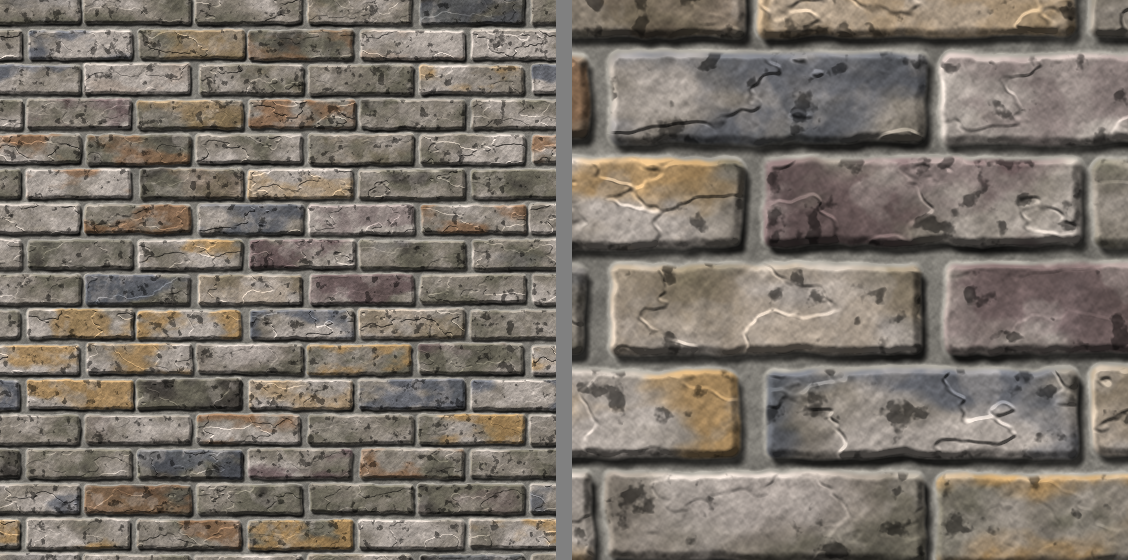
Left, the full canvas; right, a detail of the centre.
Reproduce this texture procedurally as a Shadertoy shader.

```glsl
// Weathered brick wall in running bond: 5 bricks across, 16 courses down.
// Each brick is a rounded box with a ragged edge; a height field of ledges and
// grain is lit from the upper left, over patchy, individually tinted colours.

const vec2  COUNT = vec2(5.0, 16.0);         // bricks across, courses down
const float PITCH = 3.175;                   // brick spacing, in course heights
const float COURSE_SHIFT = 0.77;             // first bed joint below the top
const vec2  JOINT_SHIFT = vec2(0.21, 0.745); // first upright joint, alternating
const vec2  HALF_SIZE = vec2(1.505, 0.420);  // half brick, in course heights
const float CORNER = 0.09;
const float RAGGED = 0.075;
const vec2  TO_LIGHT = vec2(-0.55, -0.83);   // x right, y down
const float RELIEF = 0.36;
const float SHADOW_LENGTH = 0.10;

const vec3 MORTAR = vec3(0.475, 0.463, 0.438);
const vec3 PALE   = vec3(0.670, 0.635, 0.605);
const vec3 TAUPE  = vec3(0.505, 0.475, 0.435);
const vec3 OLIVE  = vec3(0.405, 0.390, 0.340);
const vec3 CHAR   = vec3(0.250, 0.235, 0.220);
const vec3 OCHRE  = vec3(0.630, 0.500, 0.325);
const vec3 RUST   = vec3(0.490, 0.365, 0.265);
const vec3 PLUM   = vec3(0.350, 0.280, 0.290);
const vec3 SLATE  = vec3(0.320, 0.335, 0.370);

struct Brick { float dist; vec2 local; vec2 grainPos; vec2 id; };

float hash(vec2 p) {
    vec3 q = fract(p.xyx * 0.1031);
    q += dot(q, q.yzx + 33.33);
    return fract((q.x + q.y) * q.z);
}

float noise(vec2 p) {
    vec2 i = floor(p), f = fract(p);
    f = f * f * (3.0 - 2.0 * f);
    vec2 e = vec2(0.0, 1.0);
    return mix(mix(hash(i), hash(i + e.yx), f.x),
               mix(hash(i + e.xy), hash(i + e.yy), f.x), f.y);
}

float fbm(vec2 p) {
    float sum = 0.0, amp = 0.533;
    for (int i = 0; i < 4; i++) {
        sum += amp * noise(p);
        p = mat2(1.6, 1.2, -1.2, 1.6) * p + 5.7;
        amp *= 0.5;
    }
    return sum;
}

float brickRandom(vec2 id, float salt) { return hash(id * 3.17 + salt * 11.3); }

// Brick owning point p, with signed distance to its ragged outline
Brick findBrick(vec2 p) {
    Brick b;
    float y = p.y - COURSE_SHIFT, row = floor(y);
    float x = p.x / PITCH - (mod(row, 2.0) < 0.5 ? JOINT_SHIFT.x : JOINT_SHIFT.y);
    b.id = mod(vec2(floor(x), row), COUNT);
    b.local = (vec2(fract(x), fract(y)) - 0.5) * vec2(PITCH, 1.0);
    b.grainPos = b.local + b.id * vec2(9.7, 6.3) + 20.0;

    vec2 jitter = vec2(brickRandom(b.id, 1.0), brickRandom(b.id, 2.0)) - 0.5;
    vec2 shrink = vec2(brickRandom(b.id, 3.0), brickRandom(b.id, 4.0)) - 0.5;
    vec2 q = b.local - jitter * vec2(0.09, 0.04);
    q.y += q.x * 0.018 * (brickRandom(b.id, 5.0) - 0.5);
    q = abs(q) - HALF_SIZE + shrink * vec2(0.05, 0.03) + CORNER;
    float wobble = 0.6 * noise(b.grainPos * 2.6) + 0.4 * noise(b.grainPos * 8.0) - 0.5;
    b.dist = length(max(q, 0.0)) + min(max(q.x, q.y), 0.0) - CORNER + RAGGED * wobble;
    return b;
}

// Rounded body, broken ledges and grain
float height(vec2 p) {
    Brick b = findBrick(p);
    float body = smoothstep(0.035, -0.075, b.dist);
    float flake = fbm(b.grainPos * vec2(1.1, 2.0) + 3.0);
    float ledge = smoothstep(0.49, 0.53, flake) * mix(0.01, 0.07, brickRandom(b.id, 6.0));
    float grain = 0.055 * fbm(b.grainPos * 6.5) + 0.014 * noise(b.grainPos * 15.0);
    float sand = 0.05 * fbm(p * 7.0);
    return mix(sand, 0.13 + ledge + grain, body);
}

vec3 brickColour(Brick b) {
    float patches = fbm(b.grainPos * vec2(0.9, 1.4));
    float tone = brickRandom(b.id, 7.0) * 0.75 + (patches - 0.5) * 1.3 + 0.13;
    vec3 c = mix(CHAR, OLIVE, smoothstep(-0.15, 0.25, tone));
    c = mix(c, TAUPE, smoothstep(0.2, 0.5, tone));
    c = mix(c, PALE, smoothstep(0.45, 0.85, tone));

    // Kiln tints: warm on many bricks, plum or slate on a few
    float pick = brickRandom(b.id, 8.0);
    vec3 tint = pick < 0.38 ? OCHRE : pick < 0.66 ? RUST : pick < 0.84 ? PLUM : SLATE;
    float amount = smoothstep(0.25, 0.9, brickRandom(b.id, 9.0));
    float stain = smoothstep(0.43, 0.62, fbm(b.grainPos * vec2(0.8, 1.5) + 41.0));
    c = mix(c, tint, 0.8 * amount * stain);

    // Lime bloom and soot
    float bloom = smoothstep(0.53, 0.68, fbm(b.grainPos * 2.6 + 70.0));
    c = mix(c, PALE, 0.35 * bloom);
    return c * mix(0.83, 1.15, fbm(b.grainPos * 4.5 + 90.0));
}

void mainImage(out vec4 fragColor, in vec2 fragCoord) {
    vec2 uv = fragCoord / iResolution.xy;
    vec2 p = vec2(uv.x, 1.0 - uv.y) * vec2(COUNT.x * PITCH, COUNT.y);
    Brick b = findBrick(p);
    float soft = max(0.025, COUNT.y / iResolution.y);
    float cover = smoothstep(soft, -soft, b.dist);

    vec3 joint = MORTAR * mix(0.82, 1.18, fbm(p * 4.0));
    vec3 colour = mix(joint, brickColour(b), cover);

    // Slope shading from finite differences
    vec2 e = vec2(0.03, 0.0);
    float h = height(p);
    vec2 slope = vec2(height(p + e.xy) - h, height(p + e.yx) - h) / e.x;
    colour *= clamp(1.0 - RELIEF * dot(slope, TO_LIGHT), 0.4, 1.45);

    // Shadow cast on the joints, and dark pits in the faces
    float caster = findBrick(p + TO_LIGHT * SHADOW_LENGTH).dist;
    float shadow = smoothstep(0.035, -0.045, caster) * (1.0 - cover);
    colour *= 1.0 - shadow * mix(0.55, 0.9, noise(p * 1.3));
    float pits = smoothstep(0.64, 0.76, fbm(b.grainPos * 5.0 + 55.0));
    colour *= 1.0 - 0.45 * pits * cover;
    fragColor = vec4(clamp(colour, 0.0, 1.0), 1.0);
}
```
